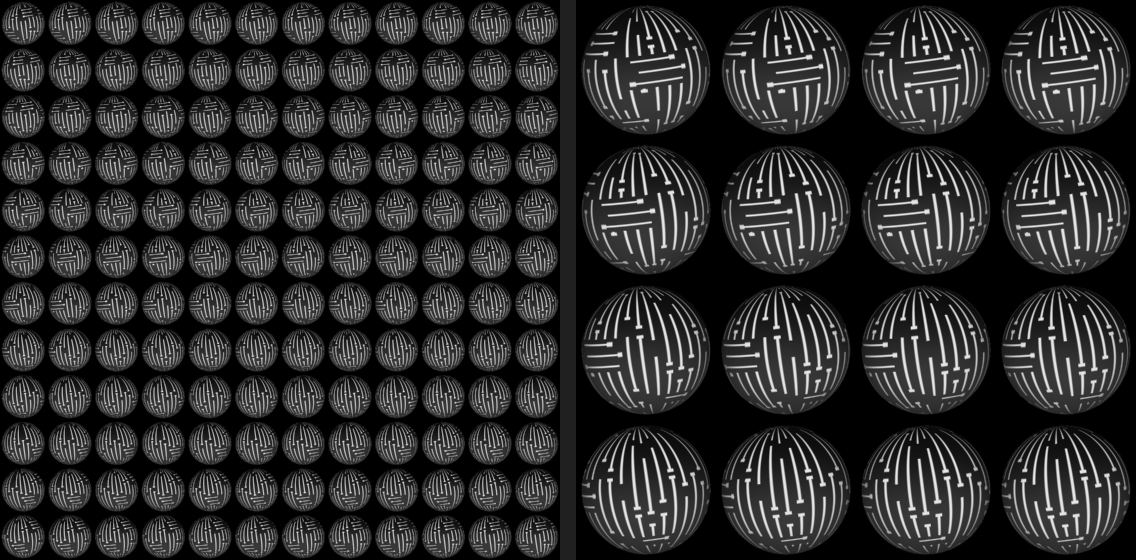
Left: the whole. Right: its middle third, enlarged.
A three.js fragment shader for this pattern:

```glsl
// Grid of dark globes, each turned one step further, etched with broken white circuit lines.
varying vec2 vUv;

const float PI = 3.14159265;
const float GRID = 12.0;           // globes across and down
const float RADIUS = 0.46;         // globe radius in cell units
const float LEAN = 0.08;           // pole tipped away from the viewer
const float ROLL = 0.13;           // sideways slant of the axis
const float COLUMNS = 30.0;        // meridian tracks around the globe
const float TRACK_HALF = 0.115;    // half line width, in track spacings
const float BAR_HALF = 0.27;       // half width of the end bars
const float SEGMENTS = 0.85;       // line segments per radian of latitude
const float BAND_HEIGHT = 0.52;    // latitude bands that may hold cross lines
const float PATCH_COLUMNS = 5.0;   // tracks spanned by one patch
const float CROSS_SHARE = 0.20;    // share of patches with cross lines
const float CROSS_ROWS = 3.0;      // cross lines per patch
const float CROSS_HALF = 0.085;    // half width of a cross line, in row spacings
const float LINE_WHITE = 0.90;
const float BODY_DARK = 0.06;
const float BODY_LIGHT = 0.235;
const float SPREAD = 1.35;         // antialiasing filter width in pixels
const int SAMPLES = 4;             // antialiasing samples per side

float hash(vec2 p) {
  vec3 q = fract(vec3(p.xyx) * 0.1031);
  q += dot(q, q.yzx + 33.33);
  return fract((q.x + q.y) * q.z);
}

vec2 rotate(vec2 p, float angle) {
  float c = cos(angle), s = sin(angle);
  return vec2(c * p.x - s * p.y, s * p.x + c * p.y);
}

// Soft-edged stroke of the given half width
float stroke(float distance, float halfWidth) {
  return 1.0 - smoothstep(0.55 * halfWidth, 1.5 * halfWidth, distance);
}

// Long meridian segments with a bar across one end
float meridianLines(float column, float lat) {
  float id = floor(column);
  float across = abs(fract(column) - 0.5);
  float t = lat * SEGMENTS + hash(vec2(id, 3.0)) + 8.0;
  vec2 key = vec2(id, floor(t));
  float along = fract(t);
  float start = 0.03 + 0.12 * hash(key + 17.0);
  float end = 0.98 - 0.12 * hash(key + 41.0);
  float line = stroke(across, TRACK_HALF) * step(start, along) * step(along, end);
  float barAt = hash(key + 63.0) < 0.6 ? start : end;
  float bar = step(across, BAR_HALF) * stroke(abs(along - barAt), 0.022);
  float kept = step(hash(key + 89.0), 0.94);
  float thinned = lat < -1.0 ? mod(id, 2.0) : 1.0;
  return max(line, bar) * kept * thinned;
}

// Short latitude lines with a wider tip
float crossLines(vec2 local, vec2 patchId) {
  float row = local.y * CROSS_ROWS;
  vec2 key = patchId * 7.0 + vec2(floor(row), 11.0);
  float across = abs(fract(row) - 0.5);
  float start = 0.02 + 0.25 * hash(key);
  float end = 0.98 - 0.30 * hash(key + 29.0);
  float line = stroke(across, CROSS_HALF) * step(start, local.x) * step(local.x, end);
  float tipAt = hash(key + 53.0) < 0.5 ? start : end;
  float tip = stroke(across, 0.2) * step(abs(local.x - tipAt), 0.05);
  return max(line, tip);
}

float etching(float lon, float lat) {
  float column = mod(lon / (2.0 * PI), 1.0) * COLUMNS;
  float bandPos = lat / BAND_HEIGHT + 8.4;
  float band = floor(bandPos);
  float shift = floor(hash(vec2(band, 71.0)) * COLUMNS);
  float patchPos = mod(column + shift, COLUMNS) / PATCH_COLUMNS;
  vec2 patchId = vec2(floor(patchPos), band);
  bool crossed = hash(patchId + 5.0) < CROSS_SHARE && abs(lat) < 0.95;
  return crossed ? crossLines(fract(vec2(patchPos, bandPos)), patchId)
                 : meridianLines(column, lat);
}

float globe(vec2 p, float turn) {
  float r2 = dot(p, p);
  if (r2 > 1.0) return 0.0;
  float facing = sqrt(1.0 - r2);

  // Surface point in the frame of the spinning axis
  vec3 n = vec3(rotate(p, -ROLL), facing);
  n.yz = rotate(n.yz, -LEAN);
  float lat = asin(clamp(n.y, -1.0, 1.0));
  float lon = atan(n.x, n.z) + turn;

  // Body glows low in front
  float glow = 1.0 - smoothstep(-0.6, 0.9, p.y);
  float body = mix(BODY_DARK, BODY_LIGHT, glow) * mix(0.6, 1.0, facing);

  float ink = LINE_WHITE * mix(0.32, 1.0, smoothstep(0.0, 0.85, facing));
  return mix(body, ink, etching(lon, lat));
}

float sheet(vec2 uv) {
  vec2 cell = clamp(floor(uv * GRID), 0.0, GRID - 1.0);
  vec2 p = (uv * GRID - cell - 0.5) / RADIUS;
  float frame = cell.x + GRID * (GRID - 1.0 - cell.y);
  return globe(p, 2.0 * PI * frame / (GRID * GRID));
}

void main() {
  vec2 reach = fwidth(vUv) * SPREAD;
  float total = 0.0;
  for (int j = 0; j < SAMPLES; j++) {
    for (int i = 0; i < SAMPLES; i++) {
      vec2 offset = (vec2(float(i), float(j)) + 0.5) / float(SAMPLES) - 0.5;
      total += sheet(vUv + offset * reach);
    }
  }
  gl_FragColor = vec4(vec3(total / float(SAMPLES * SAMPLES)), 1.0);
}
```
